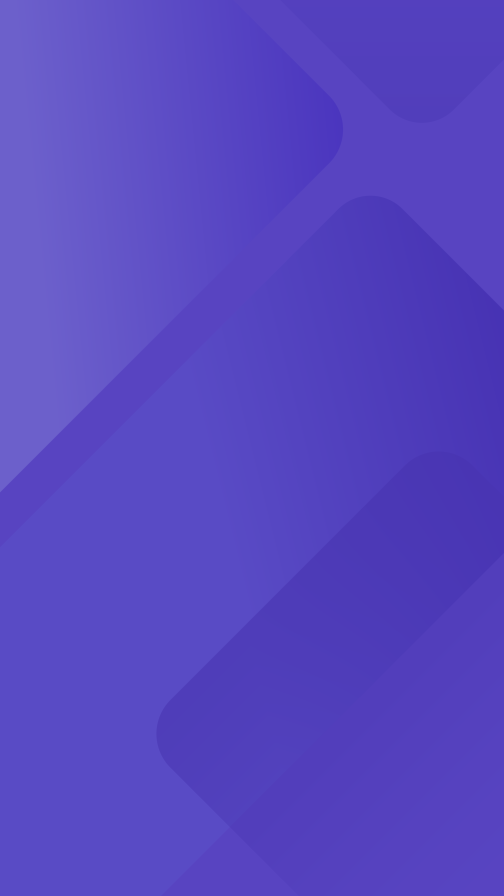
A Shadertoy shader for this background:

```glsl
// Violet backdrop of large, translucent rounded tiles turned by 45 degrees.

// Signed distance to a rounded box spanning lo..hi in diagonal coordinates.
float tileDistance(vec2 diagonal, vec2 lo, vec2 hi, float radius) {
    vec2 center = 0.5 * (lo + hi) * 0.70711;
    vec2 halfSize = 0.5 * (hi - lo) * 0.70711;
    vec2 d = abs(diagonal * 0.70711 - center) - halfSize + radius;
    return length(max(d, 0.0)) + min(max(d.x, d.y), 0.0) - radius;
}

// Coverage of a tile with an edge about one pixel wide.
float tileMask(vec2 diagonal, vec2 lo, vec2 hi, float radius) {
    float pixel = 1.0 / iResolution.x;
    return 1.0 - smoothstep(-0.7 * pixel, 0.7 * pixel, tileDistance(diagonal, lo, hi, radius));
}

void mainImage(out vec4 fragColor, in vec2 fragCoord) {
    // Canvas widths, measured from the top left corner.
    vec2 p = vec2(fragCoord.x, iResolution.y - fragCoord.y) / iResolution.x;
    vec2 diagonal = vec2(p.x + p.y, p.x - p.y);

    vec3 color = vec3(0.345, 0.268, 0.758);

    // Upper right tile, slightly darker towards its tip.
    vec3 duskViolet = mix(vec3(0.328, 0.252, 0.745), vec3(0.318, 0.243, 0.732), p.y * 4.0);
    color = mix(color, duskViolet, tileMask(diagonal, vec2(-4.0, 0.556), vec2(1.118, 4.0), 0.09));

    // Upper left tile, from pale lavender to saturated indigo.
    float sweep = clamp((p.x - 0.1 * p.y - 0.02) / 0.65, 0.0, 1.0);
    vec3 lavender = mix(vec3(0.425, 0.378, 0.798), vec3(0.29, 0.205, 0.745), sweep);
    color = mix(color, lavender, tileMask(diagonal, vec2(-4.0), vec2(0.977, 0.463), 0.095));

    // Wide central band, deepening to the right.
    float depth = clamp((p.x - 0.25 * (p.y - 0.69) - 0.35) / 0.65, 0.0, 1.0);
    vec3 indigo = mix(vec3(0.35, 0.295, 0.773), vec3(0.28, 0.2, 0.705), depth);
    color = mix(color, indigo, tileMask(diagonal, vec2(1.086, -4.0), vec2(2.097, 0.384), 0.09));

    // Lower shaded tile, fading out towards the lower right.
    float shade = 0.6 * (1.0 - smoothstep(1.6, 2.85, diagonal.x));
    float lowerTile = tileMask(diagonal, vec2(1.727, -1.185), vec2(6.0, 0.014), 0.095);
    color = mix(color, vec3(0.28, 0.2, 0.69), shade * lowerTile);

    fragColor = vec4(color, 1.0);
}
```
